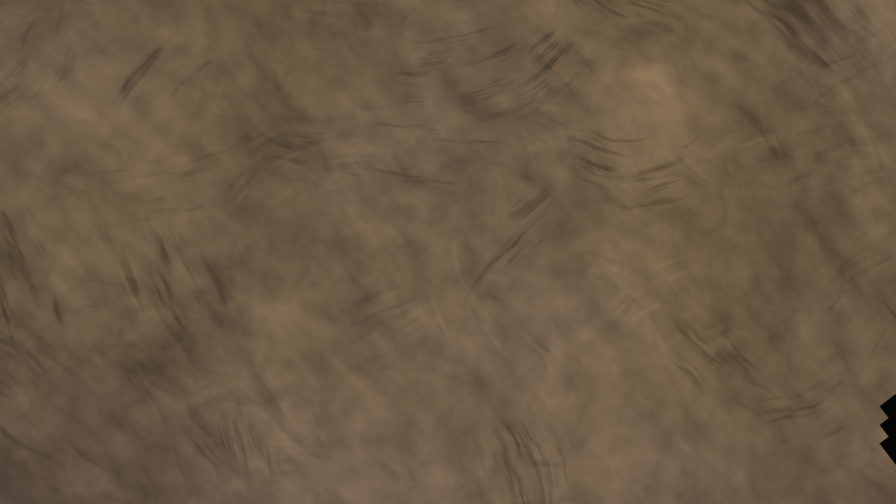
Write a Shadertoy shader that draws this texture.

```glsl
// Brown trowelled plaster with cloudy mottling, curved brush drags and a dark notch at the right edge.

float hash(vec2 p) {
    return fract(sin(dot(p, vec2(127.1, 311.7))) * 43758.5453);
}

mat2 rotate(float a) {
    float c = cos(a), s = sin(a);
    return mat2(c, -s, s, c);
}

float noise(vec2 p) {
    vec2 i = floor(p), f = fract(p);
    f = f * f * (3.0 - 2.0 * f);
    return mix(mix(hash(i), hash(i + vec2(1, 0)), f.x),
               mix(hash(i + vec2(0, 1)), hash(i + vec2(1, 1)), f.x), f.y);
}

float fbm(vec2 p) {
    float sum = 0.0, amp = 0.5;
    for (int i = 0; i < 5; i++) {
        sum += amp * noise(p);
        p = rotate(0.6) * p * 2.03 + 17.3;
        amp *= 0.5;
    }
    return sum;
}

// Scattered, bent trowel drags: bundles of ragged fibres with one crisp edge
float drags(vec2 p, float seed) {
    vec2 cell = floor(p);
    float sum = 0.0;
    for (int y = -1; y <= 1; y++) {
        for (int x = -1; x <= 1; x++) {
            vec2 id = cell + vec2(x, y);
            vec2 key = id + seed;
            vec2 centre = id + 0.25 + 0.5 * vec2(hash(key), hash(key + 5.3));
            float angle = 2.2 * (hash(key + 9.1) - 0.6);
            vec2 q = rotate(angle) * (p - centre);
            q.y += (hash(key + 2.7) - 0.5) * 0.9 * q.x * q.x;
            q.y += 0.03 * (noise(q * 6.0 + key * 3.0) - 0.5);

            float reach = length(q / vec2(0.9, 0.42)) + 0.7 * (noise(q * vec2(3, 18) + key) - 0.5);
            float envelope = smoothstep(1.0, 0.5, reach);
            float fibre = 0.6 * noise(vec2(q.x * 3.0, q.y * 20.0) + key * 7.0)
                        + 0.4 * noise(vec2(q.x * 6.0, q.y * 45.0) + key * 4.0);
            float gaps = smoothstep(0.35, 0.75, noise(q * vec2(3, 7) + key * 11.0));
            float edge = smoothstep(-0.01, 0.006, q.y) * exp(-max(q.y, 0.0) * 18.0);
            float strength = pow(hash(key + 3.9), 1.5);
            sum += strength * envelope * gaps * (smoothstep(0.42, 0.78, fibre) + 0.6 * edge);
        }
    }
    return sum;
}

// Stepped black notch, made of tilted squares along the right border
float notch(vec2 p, float aspect) {
    float d = 1.0;
    for (int i = 0; i < 3; i++) {
        vec2 q = p - vec2(aspect + 0.004, 0.115 + 0.037 * float(i));
        q = abs(rotate(0.65) * q) - 0.026;
        d = min(d, max(q.x, q.y));
    }
    return d;
}

void mainImage(out vec4 fragColor, in vec2 fragCoord) {
    vec2 p = fragCoord / iResolution.y;
    float aspect = iResolution.x / iResolution.y;
    vec2 warp = vec2(fbm(p * 2.5 + 3.0), fbm(p * 2.5 + 41.0)) - 0.48;

    // Cloudy mottling, diagonal wiping and fine grain
    float clouds = fbm(p * 4.0 + warp * 1.2 + 8.0) - 0.48;
    vec2 wiped = rotate(-0.75) * (p + warp * 0.2);
    float wipes = fbm(wiped * vec2(11, 26)) - 0.48;
    float grain = fbm(p * 30.0 + warp * 3.0) - 0.48;
    float tone = 0.008 + 0.42 * clouds + 0.28 * wipes + 0.24 * grain;

    // Dark drags in two sizes, then faint pale ones
    vec2 bent = p + warp * 0.06;
    tone -= 0.27 * drags(bent * 2.6 + 1.7, 13.0);
    tone -= 0.21 * drags(bent * 5.0 + 6.2, 47.0);
    tone += 0.10 * drags(bent * 3.4 + 4.1, 71.0);

    // Slightly darker sides
    float side = abs(p.x / aspect - 0.55) * 2.0;
    tone += 0.015 - 0.07 * side * side;
    tone = max(tone, -0.36);

    // Ochre and grey drift across the wall
    float ochre = fbm(p * 2.1 + 23.0) - 0.48 + 0.25 * (p.y - 0.5);
    vec3 plaster = vec3(0.42, 0.35, 0.27) * (1.0 + tone);
    plaster += ochre * vec3(0.008, 0.003, -0.05);

    float cover = smoothstep(0.002, -0.002, notch(p, aspect));
    fragColor = vec4(mix(plaster, vec3(0.02, 0.018, 0.015), cover), 1.0);
}
```
